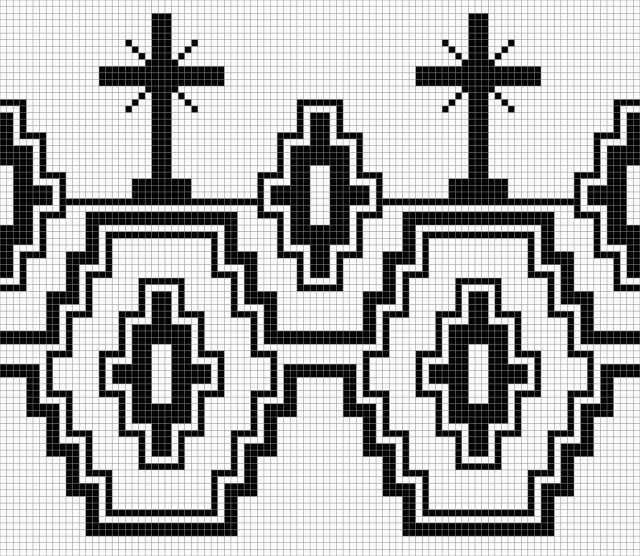
This pattern is drawn by a Shadertoy shader. Its source:

```glsl
#define GRID vec2(97.0, 84.0)
#define PERIOD 48.0
#define CROSS_ROW 11.0
#define SMALL_ROW 29.0
#define LARGE_ROW 56.0
#define LINE_WIDTH 0.075
#define PAPER vec3(0.985)
#define INK vec3(0.015)
#define RULING vec3(0.55)

// Stepped diamond in one quadrant: each tier is 3 cells narrower and 6 tall.
bool inSteps(vec2 q, float halfWidth, float halfHeight, float firstTier) {
    float tier = ceil((max(q.y - firstTier, 0.0) - 0.5) / 6.0);
    return q.y <= halfHeight && q.x <= halfWidth - 3.0 * tier;
}

// Outlined diamond with a solid core and an open slot.
bool smallMedallion(vec2 q) {
    bool rim = inSteps(q, 9.0, 14.0, 3.0) && !inSteps(q + 1.0, 9.0, 14.0, 3.0);
    bool core = inSteps(q + 2.0, 9.0, 14.0, 3.0);
    bool slot = q.x <= 1.0 && q.y <= 4.0;
    return rim || (core && !slot);
}

// Stepped cross with diagonal rays, standing on a plinth and ground line.
bool crossMotif(float x, float row) {
    float v = abs(row - CROSS_ROW);
    bool post = x <= 1.0 && row >= 2.0 && row <= 26.0;
    bool arms = x <= 9.0 && v <= 1.0;
    bool rays = abs(x - v) < 0.5 && x <= 5.0;
    bool plinth = x <= 4.0 && row >= 27.0 && row <= 29.0;
    bool ground = x <= 14.0 && abs(row - 30.0) < 0.5;
    return post || arms || rays || plinth || ground;
}

// Large diamond joined to its neighbours by a band, shrunk by some cells.
bool inChain(vec2 q, float row, float shrink) {
    bool band = abs(row - 53.0) <= 3.0 - shrink;
    return band || inSteps(q + shrink, 20.0, 24.0, 6.0);
}

float inkAt(vec2 cell) {
    float x = abs(mod(cell.x, PERIOD) - 0.5 * PERIOD);
    float row = cell.y;
    vec2 large = vec2(x, abs(row - LARGE_ROW));
    vec2 between = vec2(0.5 * PERIOD - x, abs(row - SMALL_ROW));

    bool chain = inChain(large, row, 0.0) && !inChain(large, row, 2.0);
    bool innerRim = inSteps(large, 17.0, 21.0, 3.0)
                && !inSteps(large + 1.0, 17.0, 21.0, 3.0);
    bool filled = chain || innerRim || smallMedallion(large)
               || smallMedallion(between) || crossMotif(x, row);
    return filled ? 1.0 : 0.0;
}

// Exact share of a pixel covered by the ruling, per axis.
vec2 rulingCoverage(vec2 p, vec2 pixel) {
    vec2 d = abs(fract(p + 0.5) - 0.5);
    vec2 lo = max(d - 0.5 * pixel, vec2(-0.5 * LINE_WIDTH));
    vec2 hi = min(d + 0.5 * pixel, vec2(0.5 * LINE_WIDTH));
    return clamp((hi - lo) / pixel, 0.0, 1.0);
}

void mainImage(out vec4 fragColor, in vec2 fragCoord) {
    vec2 uv = fragCoord / iResolution.xy;
    vec2 p = vec2(uv.x, 1.0 - uv.y) * GRID;
    vec2 pixel = GRID / iResolution.xy;

    // Blend the four cells around the nearest corner for smooth edges.
    vec2 corner = floor(p + 0.5);
    vec2 blend = clamp((p - corner) / pixel + 0.5, 0.0, 1.0);
    float upper = mix(inkAt(corner - 1.0), inkAt(corner - vec2(0.0, 1.0)), blend.x);
    float lower = mix(inkAt(corner - vec2(1.0, 0.0)), inkAt(corner), blend.x);
    vec3 color = mix(PAPER, INK, mix(upper, lower, blend.y));

    // Graph paper ruling over everything.
    vec2 ruled = rulingCoverage(p, pixel);
    color = mix(color, RULING, 1.0 - (1.0 - ruled.x) * (1.0 - ruled.y));
    fragColor = vec4(color, 1.0);
}
```
